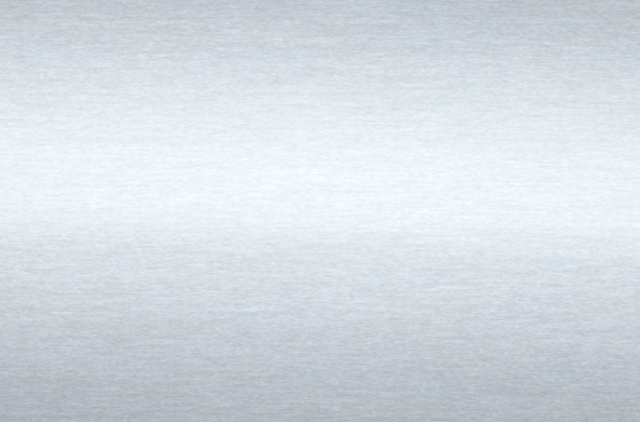
This texture is drawn by a Shadertoy shader. Its source:

```glsl
// Brushed pale metal: a soft horizontal highlight on a cool silver sheet.
// A smooth vertical tone profile carries stretched value noise in several
// lengths, for faint brush strokes, short crisp scratches and fine grain.

float hash(vec2 cell, float seed) {
    vec3 p = fract(vec3(cell.xyx) * vec3(0.1031, 0.1030, 0.0973) + seed * 0.137);
    p += dot(p, p.yzx + 33.33);
    return fract((p.x + p.y) * p.z);
}

// Smooth noise from -1 to 1 along a single row, each row with its own offset
float rowNoise(float x, float row, float seed) {
    x += 7.0 * hash(vec2(row, 3.0), seed + 0.5);
    float cell = floor(x);
    float blend = smoothstep(0.0, 1.0, x - cell);
    float left = hash(vec2(cell, row), seed);
    float right = hash(vec2(cell + 1.0, row), seed);
    return 2.0 * mix(left, right, blend) - 1.0;
}

// Rows blended into a continuous field without aligned columns
float noise(vec2 p, float seed) {
    float row = floor(p.y);
    float blend = smoothstep(0.0, 1.0, p.y - row);
    return mix(rowNoise(p.x, row, seed), rowNoise(p.x, row + 1.0, seed), blend);
}

// Stroke layers, each one finer and shorter than the last
float brushStrokes(vec2 uv, float rows, float strokeLength, float seed) {
    float sum = 0.0;
    for (int i = 0; i < 4; i++) {
        sum += noise(vec2(uv.x / strokeLength, uv.y * rows), seed + float(i));
        strokeLength *= 0.45;
        rows *= 1.15;
    }
    return sum * 0.5;
}

// Brightness of the sheet from bottom (0) to top (1)
float sheetTone(float y) {
    float tone = mix(0.720, 0.880, smoothstep(-0.04, 0.42, y));
    tone += 0.078 * smoothstep(0.36, 0.52, y);
    tone -= 0.080 * smoothstep(0.56, 0.88, y);
    return tone - 0.105 * smoothstep(0.77, 1.04, y);
}

// Cool silver tint, leaning to cyan near white
vec3 silver(float tone) {
    vec3 shadowTint = vec3(-0.028, 0.002, 0.031);
    vec3 lightTint = vec3(-0.024, 0.007, 0.027);
    return vec3(tone) + mix(shadowTint, lightTint, smoothstep(0.82, 0.95, tone));
}

void mainImage(out vec4 fragColor, in vec2 fragCoord) {
    vec2 uv = fragCoord / iResolution.y;
    float across = fragCoord.x / iResolution.x;

    // The highlight leans down to the right and wavers a little
    float y = uv.y + 0.045 * (across - 0.5);
    y += 0.004 * noise(uv * vec2(1.6, 9.0), 2.0);
    float tone = sheetTone(y);
    tone += 0.016 * sin(3.14159 * across) - 0.010;

    // Brush marks are softer where the highlight washes them out
    float contrast = mix(1.0, 0.7, smoothstep(0.84, 0.95, tone));
    float broad = noise(uv * vec2(1.3, 42.0), 11.0);
    float strokes = brushStrokes(uv, 140.0, 0.60, 21.0);
    float scratches = brushStrokes(uv, 205.0, 0.05, 31.0);
    float grain = noise(uv * vec2(130.0, 285.0), 41.0);
    float marks = 0.004 * broad + 0.013 * strokes + 0.025 * scratches + 0.022 * grain;
    vec3 color = silver(tone) + contrast * marks;

    // Faint warm and cool variation along the strokes
    float warmth = 0.4 * noise(uv * vec2(5.0, 24.0), 51.0);
    warmth += 0.8 * noise(uv * vec2(45.0, 170.0), 61.0);
    color += contrast * warmth * vec3(0.010, -0.001, -0.008);

    fragColor = vec4(clamp(color, 0.0, 1.0), 1.0);
}
```
